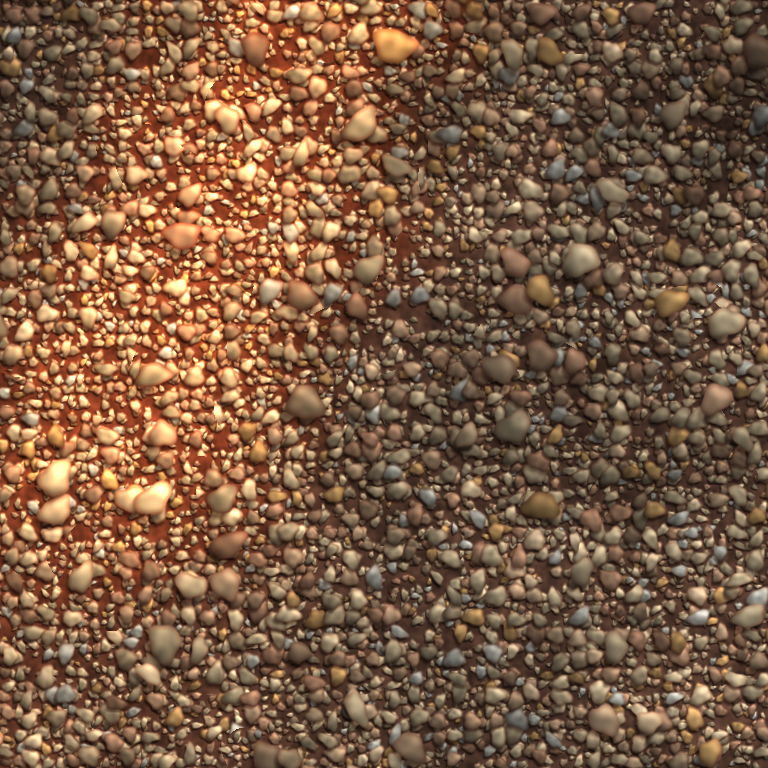
This texture is drawn by a WebGL 2 fragment shader. Its source:

```glsl
#version 300 es
precision highp float;
// Gravel of rounded pebbles on red soil, crossed by a patch of warm sunlight.

uniform vec2 u_resolution;
out vec4 fragColor;

const vec2 LIGHT_DIR = vec2(0.45, 0.89);
const vec3 SHADED_SOIL = vec3(0.31, 0.215, 0.175);
const vec3 SUNLIT_SOIL = vec3(0.34, 0.17, 0.115);
const float EDGE_SOFTNESS = 0.0026;

vec2 hash2(vec2 p) {
  vec3 q = fract(p.xyx * vec3(0.1031, 0.1030, 0.0973));
  q += dot(q, q.yzx + 33.33);
  return fract((q.xx + q.yz) * q.zy);
}

vec2 gradientAt(vec2 cell) {
  float angle = 6.2832 * hash2(cell).x;
  return vec2(cos(angle), sin(angle));
}

float gradientNoise(vec2 p) {
  vec2 i = floor(p), f = fract(p);
  vec2 u = f * f * f * (f * (f * 6.0 - 15.0) + 10.0);
  vec2 e = vec2(0.0, 1.0);
  float low = mix(dot(gradientAt(i), f), dot(gradientAt(i + e.yx), f - e.yx), u.x);
  float high = mix(dot(gradientAt(i + e.xy), f - e.xy), dot(gradientAt(i + e.yy), f - e.yy), u.x);
  return mix(low, high, u.y);
}

// Diagonal sunlit band with a ragged border, fading towards the bottom
float sunAmount(vec2 p) {
  float centre = mix(0.0, 0.39, p.y) + 0.10 * gradientNoise(p * 5.0 + 3.0);
  float across = (p.x - centre) / 0.19;
  float band = exp(-across * across) * smoothstep(0.1, 0.55, p.y);
  float glow = 0.2 * smoothstep(0.65, 0.0, p.x) * smoothstep(0.9, 0.4, p.y);
  return clamp(band * (1.0 + 0.6 * gradientNoise(p * 10.0)) + glow, 0.0, 1.0);
}

vec3 lightColour(vec2 p, float sun) {
  float ambient = 1.02 - 0.26 * smoothstep(0.45, 1.0, p.y);
  ambient += 0.36 * gradientNoise(p * 3.5 + 9.0) + 0.25 * gradientNoise(p * 9.0);
  return mix(vec3(1.0, 0.99, 0.97) * ambient, vec3(1.92, 1.66, 1.36), sun);
}

// Radial measure of an irregular, turned ellipse: 1 on its outline
float stoneRadius(vec2 d, float turn, vec2 radii, vec2 seed) {
  float c = cos(turn), s = sin(turn);
  vec2 q = vec2(c * d.x + s * d.y, c * d.y - s * d.x) / radii;
  float a = atan(q.y, q.x);
  float bumps = 0.10 * sin(2.0 * a + 6.28 * seed.x) + 0.11 * sin(3.0 * a + 6.28 * seed.y);
  return length(q) * (1.0 + bumps + 0.05 * sin(5.0 * a + 9.0 * seed.x));
}

vec3 stoneColour(vec2 seed) {
  vec3 colour = mix(vec3(0.48, 0.37, 0.30), vec3(0.56, 0.51, 0.42), smoothstep(0.0, 0.6, seed.x));
  colour = mix(colour, vec3(0.55, 0.44, 0.29), step(0.92, seed.x));
  colour = mix(colour, vec3(0.47, 0.47, 0.45), step(0.92, seed.y));
  return colour * mix(0.78, 1.22, fract(seed.y * 7.0));
}

// Paint one size of stones, with their cast shadows, over the colour below
vec3 addStones(vec3 colour, vec2 p, float scale, float density, float sun, vec3 light) {
  vec2 grid = p * scale;
  vec2 home = floor(grid);
  for (int y = -1; y <= 1; y++) {
    for (int x = -1; x <= 1; x++) {
      vec2 cell = home + vec2(x, y);
      vec2 place = hash2(cell + scale);
      vec2 shape = hash2(cell + scale * 3.0 + 17.0);
      vec2 tint = hash2(cell + scale * 5.0 + 41.0);
      if (hash2(cell + scale * 7.0 + 5.0).x > density) continue;

      vec2 d = grid - cell - 0.5 - (place - 0.5) * 0.6;
      float size = mix(0.36, 0.57, shape.x);
      vec2 radii = size * vec2(1.0, mix(0.58, 0.95, shape.y));
      float turn = 6.2832 * fract(place.x * 5.0 + shape.y);
      float r = stoneRadius(d, turn, radii, tint);
      float shadowRadius = stoneRadius(d + LIGHT_DIR * 0.17, turn, radii, tint);
      float shadow = smoothstep(1.25, 0.7, shadowRadius);
      colour *= mix(vec3(1.0), vec3(0.54, 0.48, 0.46), shadow);

      // Domed shading with a bright facet and a reddened rim
      float facing = dot(d, LIGHT_DIR) / size;
      float shade = 0.98 + 0.36 * facing - 0.2 * r * r * r;
      shade += 0.2 * smoothstep(0.0, 0.55, facing) * smoothstep(1.05, 0.6, r);
      shade *= 1.0 + 0.35 * gradientNoise(grid * 2.6 + tint * 20.0);
      vec3 stone = stoneColour(tint) * light * max(shade, 0.3);
      float rim = smoothstep(0.6, 1.05, r) * (0.35 + 0.5 * sun);
      stone *= mix(vec3(1.0), vec3(1.0, 0.64, 0.55), rim);
      float softness = EDGE_SOFTNESS * scale / size;
      colour = mix(colour, stone, smoothstep(1.0 + softness, 1.0 - softness, r));
    }
  }
  return colour;
}

void main() {
  vec2 p = gl_FragCoord.xy / min(u_resolution.x, u_resolution.y);
  float sun = sunAmount(p);
  vec3 light = lightColour(p, sun);
  float bare = smoothstep(0.05, 0.45, gradientNoise(p * 4.5 + 21.0));

  // Soil with coarse and fine grain
  float grain = gradientNoise(p * 45.0) + 0.5 * gradientNoise(p * 120.0);
  vec3 soil = mix(SHADED_SOIL, SUNLIT_SOIL, smoothstep(0.0, 0.4, sun));
  vec3 colour = soil * light * (0.92 + 0.45 * grain);

  // Stones from grit to the few largest
  colour = addStones(colour, p, 92.0, 0.6, sun, light);
  colour = addStones(colour, p, 60.0, 0.72 - 0.25 * bare, sun, light);
  colour = addStones(colour, p, 38.0, 0.68 - 0.26 * sun - 0.4 * bare, sun, light);
  colour = addStones(colour, p, 22.0, 0.12, sun, light);

  fragColor = vec4(clamp(colour, 0.0, 1.0), 1.0);
}
```
